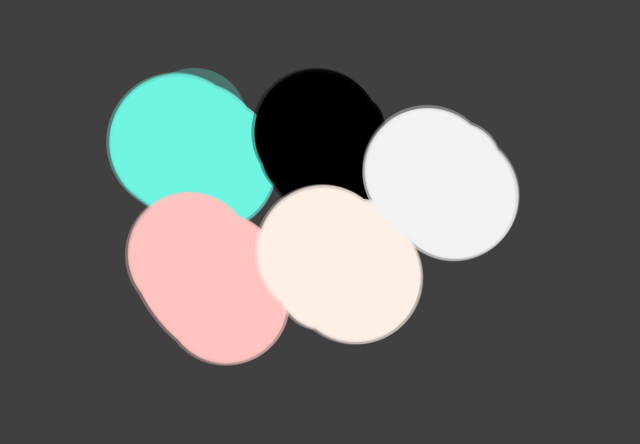
Write a Shadertoy shader that draws this background.

```glsl
// Five overlapping soft paint dabs, built from translucent stamps, on charcoal grey.

// Distance to a rounded dab from a to b; bulge swells its lower (x) and upper (y) flank.
float dabDistance(vec2 p, vec2 a, vec2 b, float radius, vec2 bulge)
{
    vec2 axis = b - a, rel = p - a;
    float t = clamp(dot(rel, axis) / dot(axis, axis), 0.0, 1.0);
    float swell = dot(rel, vec2(-axis.y, axis.x)) > 0.0 ? bulge.y : bulge.x;
    return length(rel - axis * t) - radius - swell * 4.0 * t * (1.0 - t);
}

// Coverage with an edge about one and a half pixels wide
float coverage(float d)
{
    float blur = 0.8 / iResolution.y;
    return 1.0 - smoothstep(-blur, blur, d);
}

// Stack shrinking, slightly shifted stamps so that the rim lets the layer below through
void paintDab(inout vec3 color, vec2 p, vec2 a, vec2 b, float radius, vec2 bulge, vec3 paint)
{
    for (int i = 0; i < 6; i++)
    {
        float k = float(i);
        float angle = k * 2.4 + a.x * 20.0;
        vec2 shift = 0.0025 * vec2(cos(angle), sin(angle));
        float d = dabDistance(p + shift, a, b, radius - 0.0025 * k, bulge);
        color = mix(color, paint, coverage(d) * mix(0.35, 1.0, k / 5.0));
    }
}

void mainImage(out vec4 fragColor, in vec2 fragCoord)
{
    vec2 p = (fragCoord - 0.5 * iResolution.xy) / iResolution.y;
    vec3 color = vec3(0.25);
    vec3 mint = vec3(0.44, 0.96, 0.89);

    // Faint first stamp showing above the mint dab
    float ghost = length(p - vec2(-0.283, 0.228)) - 0.119;
    color = mix(color, mint, 0.28 * coverage(ghost));

    // Dabs from back to front
    paintDab(color, p, vec2(-0.322, 0.180), vec2(-0.251, 0.131), 0.157, vec2(0.0, 0.006), mint);
    paintDab(color, p, vec2(-0.007, 0.202), vec2(0.021, 0.154), 0.145, vec2(0.004, 0.006), vec3(0.0));
    paintDab(color, p, vec2(-0.294, -0.073), vec2(-0.210, -0.180), 0.143, vec2(0.007, 0.022), vec3(1.0, 0.77, 0.75));
    paintDab(color, p, vec2(0.007, -0.066), vec2(0.081, -0.124), 0.152, vec2(0.011, 0.015), vec3(1.0, 0.94, 0.90));
    paintDab(color, p, vec2(0.242, 0.114), vec2(0.303, 0.058), 0.147, vec2(0.0, 0.009), vec3(0.95));

    fragColor = vec4(color, 1.0);
}
```
